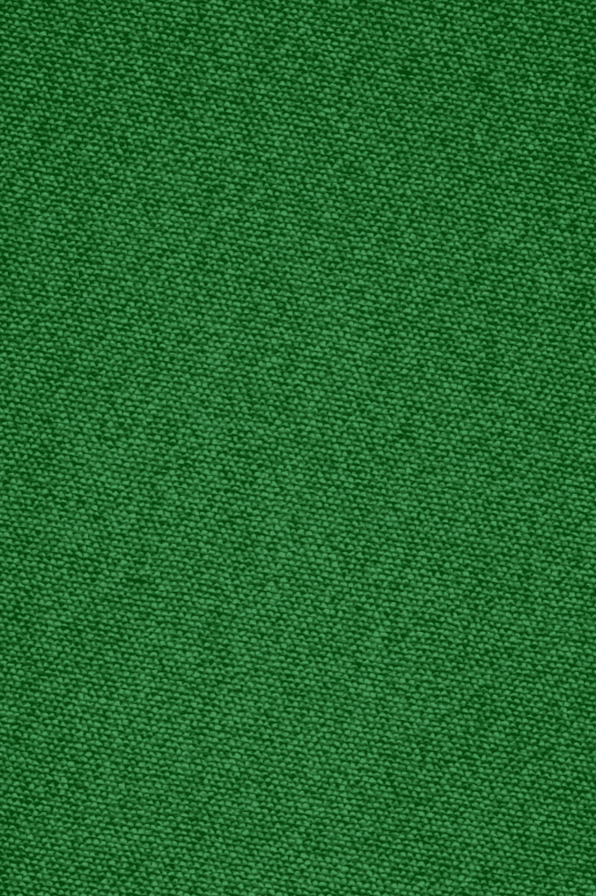
A WebGL 2 fragment shader for this texture:

```glsl
#version 300 es
precision highp float;
// Green knitted cloth: tilted rows of small arched stitches, every other row
// shifted by half a stitch, their outlines frayed by yarn fibres, with faint
// steep streaks under a soft light that fades towards the edges and the top.

uniform vec2 u_resolution;
out vec4 fragColor;

// Lengths are in canvas heights
const vec2  STITCH_SIZE   = vec2(0.0086, 0.0068);
const float ROW_TILT      = -0.18;   // radians, rows fall to the right
const float ARCH          = 1.15;    // droop of the stitch ends
const float WARP          = 0.0024;  // slow bending of the rows
const float JITTER        = 0.14;    // stitch displacement, in stitches
const float FRAY          = 0.34;    // ragged outline, in stitches
const float STITCH_GAIN   = 0.92;
const float STITCH_VARY   = 0.12;
const float FIBRE_GAIN    = 0.58;
const float STREAK_GAIN   = 0.08;
const float MOTTLE_GAIN   = 0.03;
const vec2  FIBRE_SCALE   = vec2(300.0, 400.0);
const vec2  STREAK_SCALE  = vec2(65.0, 6.0);
const vec2  LIGHT_CENTRE  = vec2(0.48, 0.34);
const float LIGHT_FALLOFF = 0.28;
const vec3  SHADOW_GREEN  = vec3(0.015, 0.262, 0.04);
const vec3  LIGHT_GREEN   = vec3(0.30, 0.61, 0.37);
const int   SAMPLES       = 3;       // per pixel side

// Integer hash of a lattice cell, 0 to 1
float hash(vec2 cell) {
    uvec2 q = uvec2(ivec2(cell)) * uvec2(1597u, 3812u) + uvec2(7919u, 104u);
    uint n = (q.x ^ (q.y * 40503u)) * 74779u;
    n = (n ^ (n >> 15)) * 277803u;
    n = (n ^ (n >> 13)) * 69069u;
    return float((n ^ (n >> 16)) & 65535u) / 65535.0;
}

float valueNoise(vec2 p) {
    vec2 cell = floor(p);
    vec2 f = p - cell;
    f = f * f * (3.0 - 2.0 * f);
    float low  = mix(hash(cell), hash(cell + vec2(1, 0)), f.x);
    float high = mix(hash(cell + vec2(0, 1)), hash(cell + vec2(1, 1)), f.x);
    return mix(low, high, f.y);
}

vec2 rotate(vec2 p, float angle) {
    float c = cos(angle), s = sin(angle);
    return vec2(c * p.x + s * p.y, c * p.y - s * p.x);
}

// Brick layout of arched, frayed stitches, about zero on average
float stitches(vec2 p) {
    vec2 grid = p / STITCH_SIZE;
    vec2 fray = vec2(valueNoise(grid * 1.9 + 40.0), valueNoise(grid * 1.9 + 170.0));
    grid += FRAY * (fray - 0.5);
    float row = floor(grid.y);
    grid.x += 0.5 * mod(row, 2.0);
    vec2 cell = floor(grid);
    vec2 f = grid - cell - 0.5;
    f += JITTER * (vec2(hash(cell + 311.0), hash(cell + 577.0)) - 0.5);
    f.y += ARCH * f.x * f.x - 0.10;
    float body = 1.0 - smoothstep(0.05, 0.64, length(f * vec2(0.85, 1.12)));
    return STITCH_GAIN * (body - 0.48) + STITCH_VARY * (hash(cell) - 0.5);
}

// Brightness of the cloth at p, 0 to 1
float clothTone(vec2 p) {
    vec2 bend = vec2(valueNoise(p * 14.0), valueNoise(p * 14.0 + 50.0)) - 0.5;
    vec2 q = rotate(p + WARP * bend, ROW_TILT);
    float fibre  = valueNoise(q * FIBRE_SCALE) - 0.5;
    float streak = valueNoise(rotate(p, -0.2) * STREAK_SCALE + 90.0) - 0.5;
    float mottle = valueNoise(p * 38.0 + 20.0) - 0.5;
    return 0.49 + stitches(q) + FIBRE_GAIN * fibre
         + STREAK_GAIN * streak + MOTTLE_GAIN * mottle;
}

void main() {
    // Average over the pixel to smooth stitch edges
    float tone = 0.0;
    for (int j = 0; j < SAMPLES; j++) {
        for (int i = 0; i < SAMPLES; i++) {
            vec2 offset = (vec2(i, j) + 0.5) / float(SAMPLES) - 0.5;
            tone += clothTone((gl_FragCoord.xy + offset) / u_resolution.y);
        }
    }
    tone /= float(SAMPLES * SAMPLES);

    // Broad light, brightest below the middle
    vec2 away = gl_FragCoord.xy / u_resolution - LIGHT_CENTRE;
    tone += 0.05 - LIGHT_FALLOFF * dot(away, away);

    fragColor = vec4(mix(SHADOW_GREEN, LIGHT_GREEN, clamp(tone, 0.0, 1.0)), 1.0);
}
```
